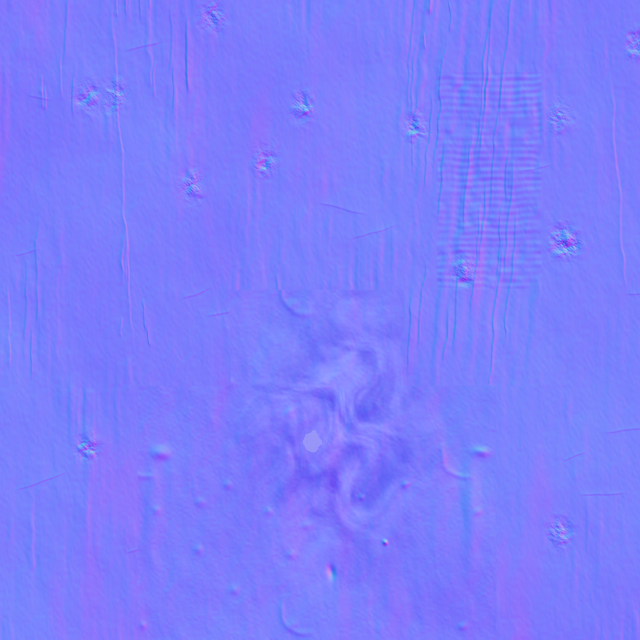
Reproduce this texture map procedurally as a WebGL 2 fragment shader.

```glsl
#version 300 es
precision highp float;

uniform vec2 u_resolution;
out vec4 fragColor;

float hash(vec2 p) {
    return fract(sin(dot(p, vec2(127.1, 311.7))) * 43758.5453);
}

vec2 hash2(float n, float seed) {
    return vec2(hash(vec2(n, seed)), hash(vec2(n, seed + 7.3)));
}

float noise(vec2 p) {
    vec2 i = floor(p), f = fract(p);
    f = f * f * f * (f * (f * 6.0 - 15.0) + 10.0);
    float low = mix(hash(i), hash(i + vec2(1, 0)), f.x);
    float high = mix(hash(i + vec2(0, 1)), hash(i + vec2(1, 1)), f.x);
    return mix(low, high, f.y);
}

float fbm(vec2 p) {
    float sum = 0.0, gain = 0.5;
    for (int i = 0; i < 4; i++) {
        sum += gain * noise(p);
        p = mat2(1.9, 0.4, -0.4, 1.9) * p + 3.7;
        gain *= 0.5;
    }
    return sum;
}

float box(vec2 p, vec2 low, vec2 high, float soft) {
    vec2 s = smoothstep(low - soft, low + soft, p) * (1.0 - smoothstep(high - soft, high + soft, p));
    return s.x * s.y;
}

float bump(vec2 p, vec2 radius) {
    vec2 q = p / radius;
    return exp(-dot(q, q));
}

// Upright scratch: steep on one side, gentle on the other; a negative width mirrors it
float stroke(vec2 p, vec2 foot, float len, float lean, float width) {
    vec2 q = p - foot;
    float t = q.y / len;
    float bend = 0.0015 * sin(q.y * 42.0 + foot.x * 90.0);
    float d = (q.x - lean * q.y - bend) / width;
    float fade = smoothstep(0.0, 0.2, t) * (1.0 - smoothstep(0.7, 1.0, t));
    return fade * smoothstep(-1.0, 1.0, d) * exp(-max(d, 0.0) * 0.5);
}

float woodHeight(vec2 p) {
    float fibres = smoothstep(0.5, 0.72, fbm(p * vec2(13.0, 6.0) + 5.0));
    float h = 0.004 * fbm(p * vec2(9.0, 5.0)) + 0.0008 * fbm(p * vec2(50.0, 22.0));
    h += 0.0002 * noise(p * vec2(230.0, 150.0));
    h += (0.0002 + 0.0012 * fibres) * noise(p * vec2(125.0, 11.0));
    // Clustered scratches
    for (float i = 0.0; i < 78.0; i++) {
        vec2 r = hash2(i, 2.0);
        vec2 foot = hash2(floor(i / 6.0), 4.0) * vec2(1.0, 1.1) - 0.1 + (r - 0.5) * vec2(0.07, 0.12);
        float width = (r.x > 0.55 ? 1.0 : -1.0) * mix(0.0013, 0.0026, r.y);
        float len = 0.03 + 0.2 * r.x * r.y;
        h += 0.001 * stroke(p, foot, len, -0.05 + 0.07 * r.y, width);
    }
    // Rough knots and short cross gouges
    for (float i = 0.0; i < 14.0; i++) {
        vec2 c = hash2(i, 11.0);
        float knot = bump(p - c, vec2(0.016, 0.022));
        if (knot > 0.002) h += 0.008 * knot * (fbm(p * 70.0) - 0.47);
        vec2 g = hash2(i, 17.0);
        h += 0.0006 * stroke(p.yx, g, 0.03 + 0.06 * c.x, 0.9 * (c.y - 0.5), 0.002);
    }
    // Long hairlines
    h += 0.0012 * stroke(p, vec2(0.210, 0.42), 0.62, -0.06, -0.0024);
    h += 0.0012 * stroke(p, vec2(0.980, 0.52), 0.40, -0.07, -0.0026);
    return h;
}

float crackHeight(vec2 p) {
    float lean = 0.09;
    float h = 0.0014 * noise(vec2(p.x - lean * p.y, p.y) * vec2(95.0, 8.0));
    for (float i = 0.0; i < 24.0; i++) {
        vec2 r = hash2(i, 23.0);
        vec2 foot = vec2(0.62 + 0.17 * r.x, 0.36 + 0.5 * r.y);
        h += 0.0012 * stroke(p, foot, 0.08 + 0.25 * hash(r), lean, 0.002);
    }
    return h;
}

float crescent(vec2 q) {
    float rim = (length(q) - 0.035) / 0.0045;
    return exp(-rim * rim) * smoothstep(0.01, 0.035, -q.x - q.y);
}

float plasterHeight(vec2 p) {
    vec2 t = mod(p, 0.5);
    float h = 0.006 * fbm(p * vec2(14.0, 8.0)) + 0.0009 * fbm(p * vec2(45.0, 28.0));
    h += 0.0002 * noise(p * 210.0);
    h += 0.0035 * bump(t - vec2(0.251, 0.293), vec2(0.012, 0.008));
    h += 0.0025 * bump(t - vec2(0.236, 0.19), vec2(0.012, 0.09));
    h += 0.0009 * (crescent(t - vec2(0.225, 0.29)) + crescent(t - vec2(0.475, 0.045)));
    for (float i = 0.0; i < 14.0; i++) {
        vec2 c = hash2(i, 31.0);
        h += 0.0013 * bump(t - c * 0.5, vec2(mix(0.004, 0.008, c.x)));
    }
    // Deep nicks
    h -= 0.004 * bump(p - vec2(0.517, 0.107), vec2(0.005, 0.011));
    h += 0.003 * bump(p - vec2(0.601, 0.152), vec2(0.004));
    return h;
}

float ribHeight(vec2 p) {
    float wobble = 3.0 * noise(p * vec2(40.0, 20.0));
    float strength = 0.2 + 1.2 * noise(p * vec2(40.0, 25.0));
    return 0.00015 * strength * sin(p.y * 600.0 + wobble) + 0.0012 * noise(p * 70.0);
}

// Layers: x wood, y cracks, z plaster, w ribs; the warp makes every edge ragged
float height(vec2 p, vec4 layers) {
    vec2 q = p + 0.004 * (vec2(noise(p * 42.0), noise(p * 42.0 + 19.0)) - 0.5);
    float h = layers.z > 0.0 ? layers.z * plasterHeight(q) : 0.0;
    if (layers.x > 0.0) h += layers.x * woodHeight(q);
    if (layers.y > 0.0) h += layers.y * crackHeight(q);
    if (layers.w > 0.0) h += layers.w * ribHeight(p);
    return h;
}

void main() {
    vec2 p = gl_FragCoord.xy / u_resolution;

    // Panel layout
    float plaster = max(box(p, vec2(0.215, -0.1), vec2(0.775, 0.397), 0.0015),
                        box(p, vec2(0.36, 0.3), vec2(0.631, 0.547), 0.0015));
    float seam = mix(0.0015, 0.025, smoothstep(0.5, 0.65, p.y));
    float cracks = box(p, vec2(0.632, 0.397), vec2(0.84, 1.1), seam) * (1.0 - plaster);
    float ribs = box(p, vec2(0.683, 0.548), vec2(0.846, 0.887), 0.003);
    vec4 layers = vec4(1.0 - plaster, cracks, plaster, ribs);

    // Slope, with broad drifts and upright rosy streaks
    vec2 e = vec2(0.001, 0.0);
    vec2 slope = vec2(height(p + e.xy, layers) - height(p - e.xy, layers),
                      height(p + e.yx, layers) - height(p - e.yx, layers)) / (2.0 * e.x);
    float rosy = smoothstep(0.5, 0.75, fbm(p * vec2(20.0, 4.0) + 40.0));
    float drift = fbm(p * vec2(5.0, 4.0) + 60.0) - 0.47;
    vec2 tilt = vec2(0.13 * rosy - 0.035, 0.22 * drift - 0.025 - 0.05 * rosy);
    vec3 colour = normalize(vec3(tilt - slope, 1.0)) * 0.5 + 0.5;
    colour.b -= 0.008;

    // Cloudy stain and pale chip in the plaster
    float stain = plaster * bump(p - vec2(0.53, 0.33), vec2(0.12, 0.18));
    float cloud = fbm(p * vec2(34.0, 26.0) + 3.0 * noise(p * 14.0)) - 0.47;
    colour += stain * cloud * vec3(0.4, 0.45, 0.12);
    float chipEdge = length((p - vec2(0.489, 0.308)) / vec2(0.015, 0.019)) + 0.8 * noise(p * 110.0);
    float chip = 1.0 - smoothstep(1.15, 1.25, chipEdge);
    colour = mix(colour, vec3(0.61, 0.6, 0.97), 0.85 * chip);

    fragColor = vec4(clamp(colour, 0.0, 1.0), 1.0);
}
```
